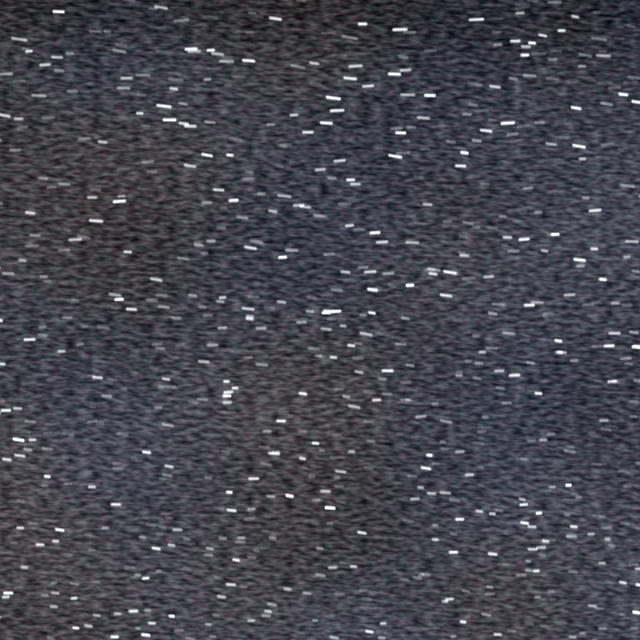
Write a three.js fragment shader that draws this texture.

```glsl
// Dark slate surface with fine horizontal grain and scattered pale flecks.
// Stretched gradient noise forms the grain and broad tints; layered jittered
// grids scatter short, slightly tilted capsules with mostly faint brightness.

varying vec2 vUv;

const vec3 SLATE = vec3(0.250, 0.251, 0.286);
const vec3 FLECK_COLOR = vec3(0.97, 0.98, 1.0);
const vec3 WARM_SHIFT = vec3(0.035, 0.008, -0.035);

const vec2 COARSE_GRAIN = vec2(50.0, 150.0);   // cells across and up
const vec2 FINE_GRAIN = vec2(96.0, 245.0);
const float GRAIN_CONTRAST = 0.21;
const float CHROMA_CONTRAST = 0.035;
const float CLOUD_CONTRAST = 0.20;

const int FLECK_LAYERS = 3;
const vec2 FLECK_GRID = vec2(26.0, 60.0);
const float FLECK_RADIUS = 0.0046;
const float FLECK_GAIN = 1.25;
const float FLECK_RARITY_LOW = 14.0;           // at the bottom edge
const float FLECK_RARITY_HIGH = 22.0;          // at the top edge
const float MEAN_SLOPE = -0.05;
const float SLOPE_SPREAD = 0.28;

vec2 hash2(vec2 p) {
  vec3 q = fract(p.xyx * vec3(0.1031, 0.1030, 0.0973));
  q += dot(q, q.yzx + 33.33);
  return fract((q.xx + q.yz) * q.zy);
}

vec2 gradientAt(vec2 cell) {
  float angle = 6.2832 * hash2(cell + 17.0).x;
  return vec2(cos(angle), sin(angle));
}

// Gradient noise, centred on zero
float gradientNoise(vec2 p) {
  vec2 i = floor(p);
  vec2 f = p - i;
  vec2 u = f * f * f * (f * (f * 6.0 - 15.0) + 10.0);
  vec2 e = vec2(1.0, 0.0);
  float a = dot(gradientAt(i), f);
  float b = dot(gradientAt(i + e.xy), f - e.xy);
  float c = dot(gradientAt(i + e.yx), f - e.yx);
  float d = dot(gradientAt(i + e.xx), f - e.xx);
  return mix(mix(a, b, u.x), mix(c, d, u.x), u.y);
}

// Soft capsule lying along a gently sloped line
float fleckShape(vec2 p, float halfLength, float slope) {
  p.y -= slope * p.x;
  float d = length(vec2(max(abs(p.x) - halfLength, 0.0), p.y));
  return 1.0 - smoothstep(0.0, FLECK_RADIUS, d);
}

// One jittered grid of flecks, each cell checked with its neighbours
float fleckLayer(vec2 uv, float layer) {
  vec2 grid = FLECK_GRID * (1.0 + 0.13 * layer);
  vec2 shift = vec2(0.37, 0.61) * layer;
  vec2 home = floor(uv * grid + shift);
  float rarity = mix(FLECK_RARITY_LOW, FLECK_RARITY_HIGH, uv.y);
  float reach = mix(0.0055, 0.0105, uv.y);
  float sum = 0.0;
  for (int y = -1; y <= 1; y++) {
    for (int x = -1; x <= 1; x++) {
      vec2 cell = home + vec2(float(x), float(y));
      vec2 seed = cell + 71.0 * layer + 5.0;
      vec2 jitter = hash2(seed);
      vec2 style = hash2(seed + 311.0);
      vec2 center = (cell + jitter - shift) / grid;
      float strength = pow(style.x, rarity);
      float slope = MEAN_SLOPE + SLOPE_SPREAD * (style.y - 0.5);
      float halfLength = reach * mix(0.35, 1.0, hash2(seed + 619.0).x);
      sum += strength * fleckShape(uv - center, halfLength, slope);
    }
  }
  return sum;
}

void main() {
  vec2 uv = vUv;

  // Broad tone: paler below, dim at the top, with cloudy patches
  float cloud = gradientNoise(uv * vec2(2.3, 3.7) + 4.3)
              + 0.5 * gradientNoise(uv * vec2(5.0, 8.0) + 11.7);
  float tone = mix(1.08, 0.95, uv.y) - 0.22 * smoothstep(0.86, 1.0, uv.y);
  tone += CLOUD_CONTRAST * cloud;
  float warmth = 0.35 - 0.7 * uv.x + 1.2 * gradientNoise(uv * 3.1 + 23.0);
  vec3 color = SLATE * tone + WARM_SHIFT * warmth * 0.7;

  // Fine horizontal grain with a trace of colour noise
  vec2 sheared = vec2(uv.x, uv.y - MEAN_SLOPE * uv.x);
  float grain = gradientNoise(sheared * COARSE_GRAIN)
              + 0.65 * gradientNoise(sheared * FINE_GRAIN + 37.0);
  float chroma = gradientNoise(sheared * COARSE_GRAIN * 0.8 + 91.0);
  color += GRAIN_CONTRAST * grain * mix(0.8, 1.0, tone);
  color += CHROMA_CONTRAST * chroma * vec3(1.0, -0.4, 0.3);

  // Pale flecks, loosely clustered
  float flecks = 0.0;
  for (int i = 0; i < FLECK_LAYERS; i++) {
    flecks += fleckLayer(uv, float(i));
  }
  flecks *= FLECK_GAIN * (1.0 + 0.5 * gradientNoise(uv * 7.0 + 53.0));
  color = mix(color, FLECK_COLOR, clamp(flecks, 0.0, 1.0));

  gl_FragColor = vec4(clamp(color, 0.0, 1.0), 1.0);
}
```
